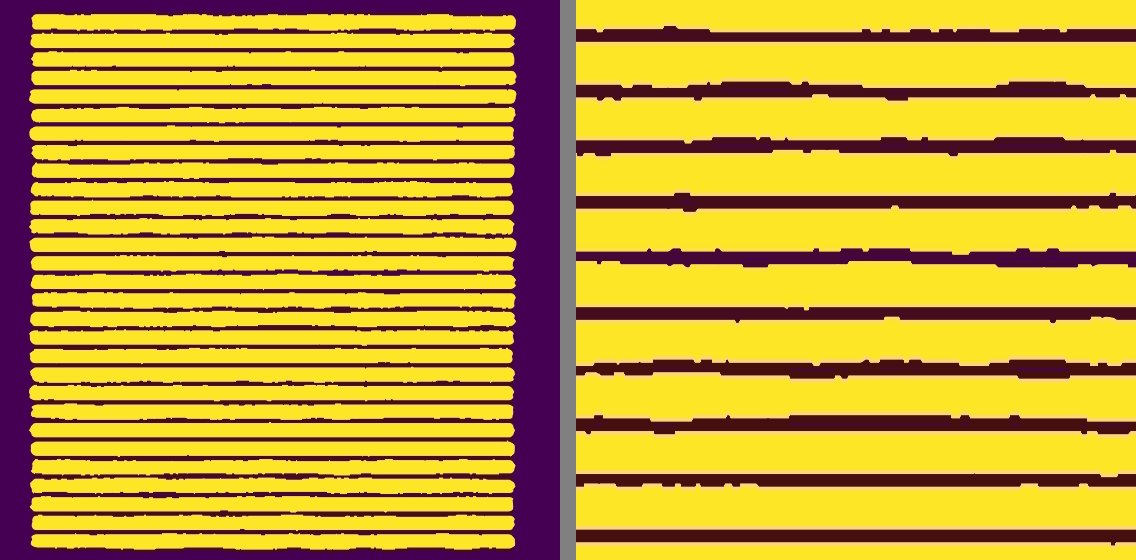
Left, the full canvas; right, a detail of the centre.
A WebGL 2 fragment shader for this pattern:

```glsl
#version 300 es
precision highp float;

uniform vec2 u_resolution;
out vec4 fragColor;

const float BAR_COUNT = 29.0;
const float FIRST_Y = 0.0332;
const float PITCH = 0.0331;
const float LEFT_X = 0.0555;
const float RIGHT_X = 0.9185;
const float HALF_HEIGHT = 0.0128;
const float CORNER_RADIUS = 0.0095;
const float WEAR_STEP = 0.0019;

const vec3 YELLOW = vec3(0.99, 0.90, 0.15);
const vec3 PALE_YELLOW = vec3(0.99, 0.84, 0.49);
const vec3 PURPLE = vec3(0.27, 0.00, 0.33);
const vec3 BROWN = vec3(0.27, 0.06, 0.05);

float hash(vec2 p) {
    vec3 q = fract(p.xyx * vec3(0.1031, 0.1030, 0.0973));
    q += dot(q, q.yzx + 33.33);
    return fract((q.x + q.y) * q.z);
}

// Smooth one-dimensional noise, one independent track per seed
float noise(float x, float seed) {
    float cell = floor(x);
    float t = fract(x);
    t = t * t * (3.0 - 2.0 * t);
    return mix(hash(vec2(cell, seed)), hash(vec2(cell + 1.0, seed)), t);
}

// Stepped bumps and nicks along a long edge; many edges stay straight
float edgeWear(float x, float seed) {
    float n = 0.72 * noise(x * 23.0, seed) + 0.28 * noise(x * 170.0, seed + 71.0);
    float limit = mix(0.62, 0.92, hash(vec2(seed, 5.0)));
    float bump = smoothstep(limit, limit + 0.025, n);
    float nick = smoothstep(limit, limit + 0.025, 1.0 - n);
    return WEAR_STEP * (bump - nick);
}

// Uneven end position, changing with height and from bar to bar
float endShift(float y, float seed) {
    float offset = hash(vec2(seed, 13.0)) - 0.5;
    float ripple = noise(y * 190.0, seed + 131.0) - 0.5;
    return 0.005 * offset + 0.004 * ripple;
}

float roundedBox(vec2 p, vec2 halfSize, float radius) {
    vec2 q = abs(p) - halfSize + radius;
    return length(max(q, 0.0)) + min(max(q.x, q.y), 0.0) - radius;
}

float barDistance(vec2 uv, float index) {
    vec2 center = vec2(0.5 * (LEFT_X + RIGHT_X), FIRST_Y + index * PITCH);
    vec2 p = uv - center;
    float longEdge = index * 2.0 + step(0.0, p.y);
    float shortEdge = index * 2.0 + step(0.0, p.x) + 200.0;
    vec2 halfSize = vec2(0.5 * (RIGHT_X - LEFT_X), HALF_HEIGHT);
    halfSize += vec2(endShift(uv.y, shortEdge), edgeWear(uv.x, longEdge));
    return roundedBox(p, halfSize, CORNER_RADIUS);
}

vec3 barColor(float depth, float bleed) {
    float rim = 1.0 - smoothstep(0.0010, 0.0034, depth);
    return mix(YELLOW, PALE_YELLOW, rim * bleed);
}

vec3 groundColor(float distanceOut, float bleed) {
    float halo = 1.0 - smoothstep(0.0035, 0.0065, distanceOut);
    return mix(PURPLE, BROWN, halo * bleed);
}

void main() {
    vec2 uv = gl_FragCoord.xy / u_resolution;
    float row = (uv.y - FIRST_Y) / PITCH;
    float index = clamp(floor(row + 0.5), 0.0, BAR_COUNT - 1.0);
    float d = barDistance(uv, index);

    // Each gap has its own strength of warm tint
    float gap = floor(row) + 300.0;
    float bleed = min(1.0, mix(0.4, 1.35, hash(vec2(gap, 29.0))));

    // Confine the warm ground to the gaps between bars
    float inside = smoothstep(LEFT_X, LEFT_X + 0.008, uv.x)
                 * (1.0 - smoothstep(RIGHT_X - 0.008, RIGHT_X, uv.x));
    float groundBleed = bleed * mix(0.3, 1.0, inside);

    float aa = 0.6 / min(u_resolution.x, u_resolution.y);
    float cover = 1.0 - smoothstep(-aa, aa, d);
    vec3 color = mix(groundColor(max(d, 0.0), groundBleed), barColor(max(-d, 0.0), bleed), cover);
    fragColor = vec4(color, 1.0);
}
```
